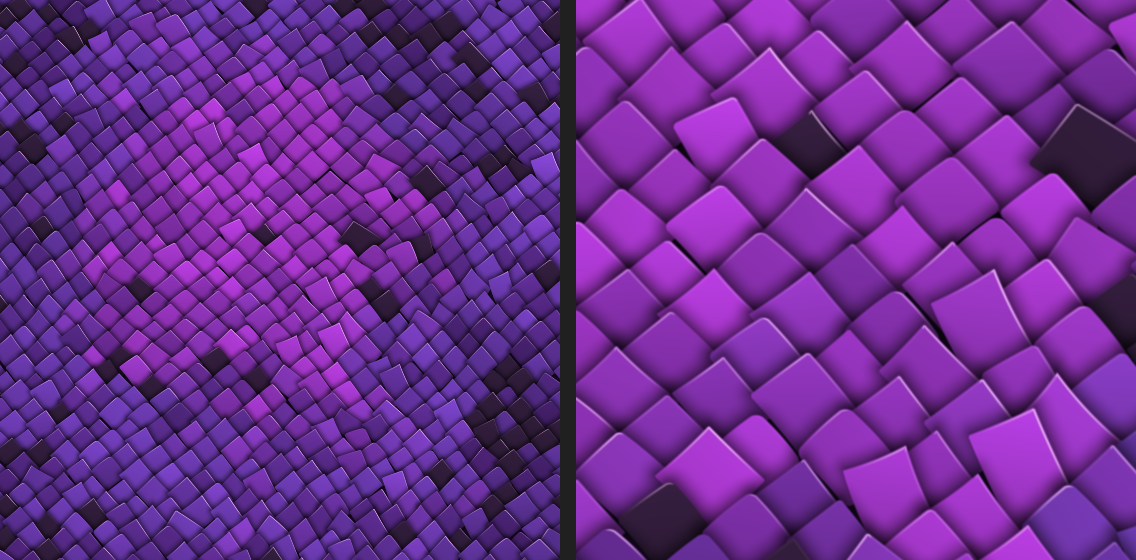
Left: the whole. Right: its middle third, enlarged.
Write a three.js fragment shader that draws this pattern.

```glsl
varying vec2 vUv;

#define CELLS 26.5
#define TILT 0.70
#define SOFT 0.026
#define SHADOW 0.44
#define SHADOW_REACH 0.34
#define RIM_WIDTH 0.045
#define VIOLET vec3(0.43, 0.235, 0.71)
#define MAGENTA vec3(0.64, 0.21, 0.78)
#define PLUM vec3(0.30, 0.13, 0.46)
#define INK vec3(0.175, 0.105, 0.205)
#define RIM_LIGHT vec3(0.88, 0.66, 0.92)

vec4 hash(vec2 p) {
  vec4 q = fract(p.xyxy * vec4(0.1031, 0.1030, 0.0973, 0.1099));
  q += dot(q, q.wzxy + 33.33);
  return fract((q.xxyz + q.yzzw) * q.zywx);
}

float valueNoise(vec2 p) {
  vec2 i = floor(p), f = fract(p);
  f = f * f * (3.0 - 2.0 * f);
  float low = mix(hash(i).x, hash(i + vec2(1.0, 0.0)).x, f.x);
  float high = mix(hash(i + vec2(0.0, 1.0)).x, hash(i + 1.0).x, f.x);
  return mix(low, high, f.y);
}

mat2 rotation(float a) {
  float c = cos(a), s = sin(a);
  return mat2(c, s, -s, c);
}

float roundedBox(vec2 p, vec2 halfSize, float radius) {
  vec2 q = abs(p) - halfSize + radius;
  return length(max(q, 0.0)) + min(max(q.x, q.y), 0.0) - radius;
}

// Magenta heart, violet surround, gloomy clusters toward the corners
vec3 tileColor(vec2 id, vec2 place, float tint, float tone) {
  float glow = 1.0 - smoothstep(0.04, 0.54, length((place - vec2(0.47, 0.55)) * vec2(1.05, 0.9)));
  float hue = glow + 0.5 * (valueNoise(id * 0.25) - 0.5) + 0.5 * (tint - 0.5);
  vec3 col = mix(VIOLET, MAGENTA, smoothstep(0.15, 0.95, hue));
  col = mix(col, PLUM, smoothstep(0.25, 1.0, tone) * (0.8 - 0.4 * glow));

  float gloom = smoothstep(0.5, 0.8, valueNoise(id * 0.17 + 40.0));
  gloom += 0.5 * smoothstep(0.42, 0.72, length(place - vec2(0.5, 0.58)));
  float chance = 0.01 + 0.27 * gloom * (1.0 - glow) * (1.0 - glow);
  float isDark = step(fract(tint * 7.3 + tone * 3.1), chance);
  col *= 1.0 - 0.2 * min(gloom, 1.0) * (1.0 - glow);
  return mix(col * (0.95 + 0.14 * tint), INK, 0.95 * isDark);
}

void main() {
  // Tilted grid with a gentle drift
  mat2 turn = rotation(-TILT);
  vec2 g = turn * vUv * CELLS;
  g += 0.8 * (vec2(valueNoise(g * 0.15), valueNoise(g * 0.15 + 19.0)) - 0.5);
  vec2 cell = floor(g);
  vec3 col = PLUM * 0.5;

  // Lay tiles from the top down, so that lower ones overlap
  for (int j = 2; j >= -2; j--) {
    for (int i = 2; i >= -2; i--) {
      vec2 id = cell + vec2(float(i), float(j));
      vec4 h = hash(id);
      vec4 k = hash(id + 71.0);

      // Jittered, turned and slightly bent outline
      float loose = step(0.8, k.y);
      vec2 center = id + 0.5 + 0.24 * (h.xy - 0.5);
      vec2 q = rotation((k.x - 0.5) * (0.16 + 0.5 * loose)) * (g - center);
      q += (k.w - 0.5) * 0.2 * q.yx * q.yx;
      vec2 halfSize = vec2(0.56, 0.58) + 0.1 * (h.yx - 0.5);
      halfSize.y += 0.34 * loose * k.z;
      float radius = 0.03 + 0.13 * k.w * k.w;
      float d = roundedBox(q, halfSize, radius);

      // Soft shadow on the tiles beneath
      float shadowDist = roundedBox(q - 0.03, halfSize, radius);
      float shade = 1.0 - clamp(shadowDist / SHADOW_REACH, 0.0, 1.0);
      col *= 1.0 - SHADOW * shade * shade;

      if (d < SOFT) {
        vec2 place = center * turn / CELLS;
        vec3 face = tileColor(id, place, h.z, h.w);
        face *= 0.99 + 0.1 * dot(q, vec2(0.7, 0.5)) + 0.16 * (k.x - 0.5) * q.y;

        // Thin light on the raised upper edges
        vec2 side = q / halfSize;
        float right = smoothstep(0.8, 0.95, side.x) * smoothstep(-1.1, 0.5, side.y);
        float left = smoothstep(0.8, 0.95, side.y) * smoothstep(-0.9, 0.8, side.x);
        float lit = max(right * k.z * k.z, left * h.x * h.x * 0.75);
        float rim = 1.0 - smoothstep(0.0, RIM_WIDTH, abs(d + 0.022));
        face = mix(face, RIM_LIGHT, 0.95 * rim * lit);

        col = mix(col, face, 1.0 - smoothstep(-SOFT, SOFT, d));
      }
    }
  }
  gl_FragColor = vec4(col, 1.0);
}
```
